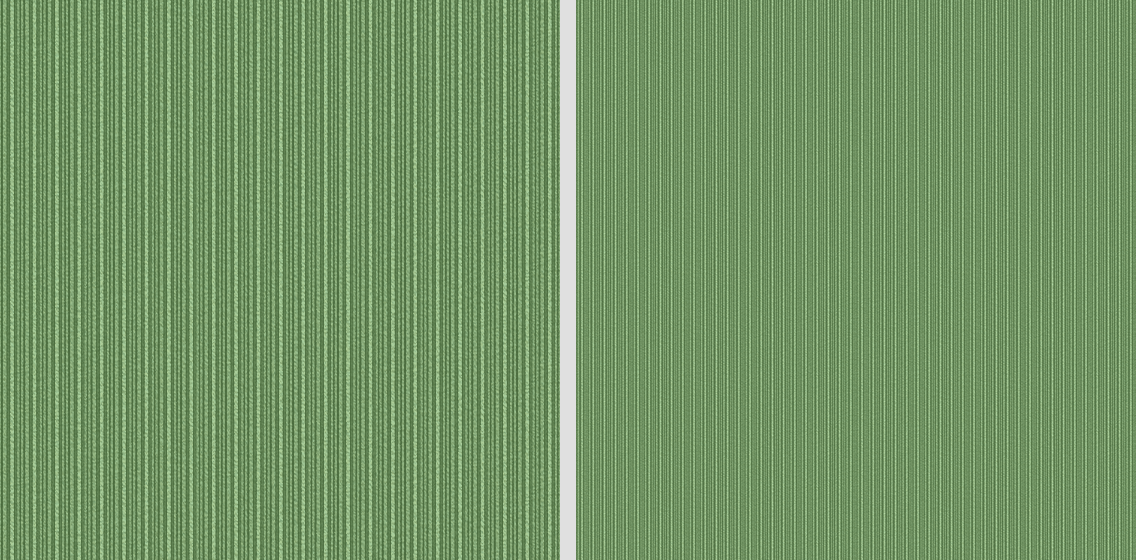
Left: one tile. Right: repeated 2 by 2.
Reproduce this pattern procedurally as a Shadertoy shader.

```glsl
// Green corded cloth: bright, middling, thin and faint upright ribs, repeated.
// Each rib is a smoothed band around a wrapped centre line; fine slanted value
// noise that wraps on both axes roughens the ribs and softly stains the grooves.

#define REPEATS 25.0
#define WEAR_REPEATS 5.0
#define GRAIN_COLUMNS 375.0
#define GRAIN_ROWS 84.0
#define GRAIN_SLANT 168.0
#define RIB_GRAIN 0.68
#define GROOVE_GRAIN 0.10
#define EDGE_WOBBLE 0.02
#define TINT_AMOUNT 0.03
#define RIB_SHIFT 0.04
#define GROOVE_COLOR vec3(0.30, 0.43, 0.25)
#define RIB_COLOR vec3(0.62, 0.76, 0.56)

float hash(vec2 cell) {
    return fract(sin(dot(cell, vec2(127.1, 311.7))) * 43758.5453);
}

// Value noise whose lattice wraps after the given number of cells
float wrappedNoise(vec2 p, vec2 period) {
    vec2 cell = floor(p);
    vec2 f = fract(p);
    f = f * f * (3.0 - 2.0 * f);
    vec2 lo = mod(cell, period);
    vec2 hi = mod(cell + 1.0, period);
    float bottom = mix(hash(lo), hash(vec2(hi.x, lo.y)), f.x);
    float top = mix(hash(vec2(lo.x, hi.y)), hash(hi), f.x);
    return mix(bottom, top, f.y);
}

// Soft coverage of a band, measured in repeats across
float band(float x, float center, float halfWidth, float blur) {
    float d = abs(fract(x - center + 0.5) - 0.5) - halfWidth;
    return 1.0 - smoothstep(-blur, blur, d);
}

void mainImage(out vec4 fragColor, in vec2 fragCoord) {
    vec2 uv = fragCoord / iResolution.xy;
    float x = uv.x * REPEATS - RIB_SHIFT;
    float blur = max(0.6 * REPEATS / iResolution.x, 0.02);

    // Slanted fibres; the slant is a whole number of vertical periods
    vec2 period = vec2(GRAIN_COLUMNS, GRAIN_ROWS);
    vec2 fibre = vec2(uv.x * GRAIN_COLUMNS,
                      uv.y * GRAIN_ROWS * WEAR_REPEATS + uv.x * GRAIN_SLANT);
    float grain = wrappedNoise(fibre, period) - 0.5;
    float wobble = wrappedNoise(fibre + vec2(37.0, 19.0), period) - 0.5;

    // Subtract the coarser part of the grain so broad areas stay even
    vec2 stepAlong = vec2(0.0, 1.5);
    float around = wrappedNoise(fibre + stepAlong, period)
                 + wrappedNoise(fibre - stepAlong, period) - 1.0;
    grain -= 0.3 * around;

    // Ribs: centre, half width, brightness
    vec3 ribs[6] = vec3[6](
        vec3(0.500, 0.080, 0.97),
        vec3(0.170, 0.080, 0.74),
        vec3(0.780, 0.050, 0.72),
        vec3(0.950, 0.050, 0.72),
        vec3(0.335, 0.038, 0.24),
        vec3(0.665, 0.038, 0.24));
    float height = 0.0;
    for (int i = 0; i < 6; i++) {
        float cover = band(x + wobble * EDGE_WOBBLE, ribs[i].x, ribs[i].y, blur);
        height = max(height, cover * ribs[i].z);
    }

    // Shade, then lean the hue between yellow and blue green
    float shade = height + grain * mix(GROOVE_GRAIN, RIB_GRAIN, height);
    vec3 color = mix(GROOVE_COLOR, RIB_COLOR, clamp(shade, -0.05, 1.15));
    color += vec3(1.0, 0.0, -1.0) * wobble * TINT_AMOUNT * height;

    fragColor = vec4(color, 1.0);
}
```
